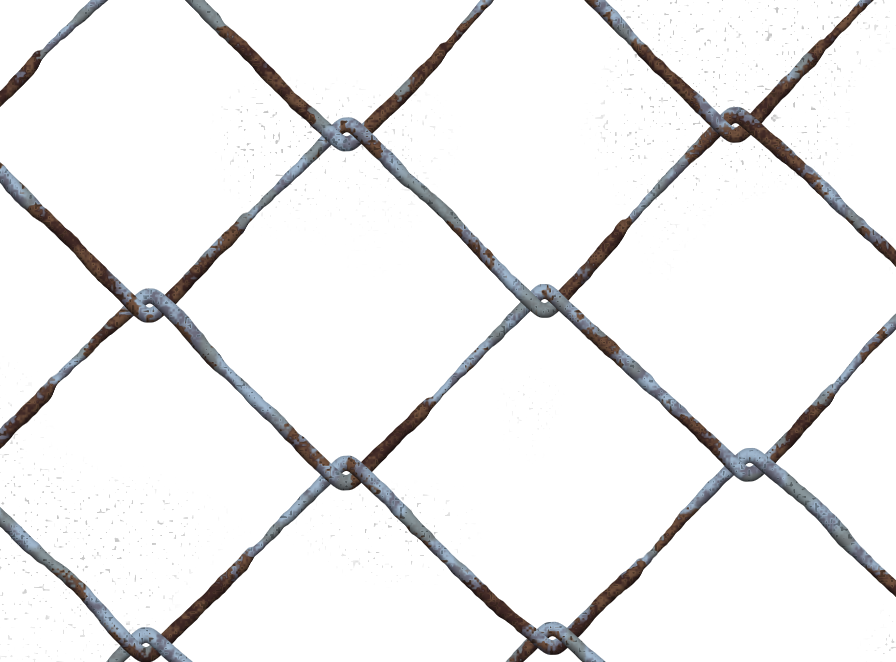
A Shadertoy shader for this pattern:

```glsl
// Weathered chain-link fence on white: rows of rounded zigzag wire hook together
// at staggered knots. Falling strands pass over rising ones; hashed noise varies
// the bends, pinched widths, rust and grain of every strand.

const vec2 HALF_CELL = vec2(0.302, 0.257);   // step between staggered knots
const vec2 FIRST_KNOT = vec2(0.525, 0.797);
const float STEEPNESS = 1.017;
const float BEND_RADIUS = 0.011;

float hash(vec2 p) {
    vec3 q = fract(p.xyx * 0.1031);
    q += dot(q, q.yzx + 33.33);
    return fract((q.x + q.y) * q.z);
}

float noise(vec2 p) {
    vec2 i = floor(p), f = fract(p);
    f = f * f * (3.0 - 2.0 * f);
    return mix(mix(hash(i), hash(i + vec2(1, 0)), f.x),
               mix(hash(i + vec2(0, 1)), hash(i + vec2(1, 1)), f.x), f.y);
}

// Height and slope of a zigzag with hyperbolic bends
vec2 zigzag(float x) {
    float w = HALF_CELL.x;
    float side = mod(x + 0.5 * w, 2.0 * w) < w ? 1.0 : -1.0;
    float u = mod(x + 0.5 * w, w) - 0.5 * w;
    float reach = length(vec2(STEEPNESS * 0.5 * w, BEND_RADIUS));
    float h = length(vec2(STEEPNESS * u, BEND_RADIUS));
    return side * vec2(h - reach, STEEPNESS * STEEPNESS * u / h);
}

// Half width along a strand: full at the knots, pinched where it twists
float strandWidth(float t, float pinchStart, bool rising, vec2 p) {
    float middle = smoothstep(0.06, 0.22, t) * smoothstep(0.97, 0.8, t);
    float pinch = smoothstep(pinchStart, pinchStart + 0.04, t)
                * (1.0 - smoothstep(pinchStart + 0.05, 0.92, t));
    float ragged = noise(p * 48.0) - 0.5 + 0.5 * (noise(p * 120.0) - 0.5);
    float base = 0.0114 - middle * (rising ? 0.0012 : 0.0004);
    return base * (1.0 - (rising ? 0.42 : 0.16) * pinch) + 0.0027 * ragged * middle;
}

// Blue-grey zinc broken by brown rust; across runs from -1 (below) to 1 (above)
vec3 wireColor(vec2 p, float across, float rustBias) {
    float patches = noise(p * 13.0);
    float mottle = noise(p * 75.0);
    float grain = noise(p * 260.0);
    float light = 1.12 - 0.42 * (across - 0.3) * (across - 0.3);
    vec3 zinc = mix(vec3(0.38, 0.38, 0.44), vec3(0.56, 0.64, 0.72),
                    smoothstep(0.2, 0.65, 0.6 * mottle + 0.4 * grain + 0.15 * across));
    zinc = mix(zinc, vec3(0.44, 0.47, 0.46), 0.7 * smoothstep(0.5, 0.75, noise(p * 28.0)));
    vec3 rust = mix(vec3(0.22, 0.14, 0.13), vec3(0.40, 0.29, 0.22),
                    smoothstep(0.3, 0.75, 0.5 * mottle + 0.5 * grain));
    float wear = patches + rustBias + 0.45 * (mottle - 0.5) + 0.3 * (grain - 0.5)
               - 0.12 * across;
    vec3 color = mix(zinc, rust, smoothstep(0.54, 0.74, wear));
    color *= 1.0 - 0.35 * smoothstep(0.72, 0.9, grain);
    return color * light;
}

// Colour and coverage of one row; only its rising or falling strands
vec4 wireRow(vec2 p, float row, bool wantRising, float pixel) {
    float x = p.x - mod(row, 2.0) * HALF_CELL.x;
    float strand = floor(x / HALF_CELL.x);
    bool rising = mod(strand, 2.0) < 0.5;
    if (rising != wantRising) return vec4(0.0);

    float t = fract(x / HALF_CELL.x);
    float seed = hash(vec2(strand, row) + 7.0);
    vec2 curve = zigzag(x);
    float offset = (p.y - (row + 0.5) * HALF_CELL.y - curve.x) / length(vec2(1.0, curve.y));
    float pinchStart = 0.25 + 0.3 * seed;
    vec2 surface = p + row * vec2(3.7, 5.3);
    float width = strandWidth(t, pinchStart, rising, surface);

    // Rust gathers low on each strand
    float rustZone = rising
        ? smoothstep(0.02, 0.12, t) * (1.0 - smoothstep(pinchStart, pinchStart + 0.08, t))
        : smoothstep(0.4, 0.6, t) * smoothstep(0.95, 0.78, t);
    float rustBias = (rising ? 0.5 : 0.28) * rustZone - 0.08;
    float coverage = clamp(0.5 - (abs(offset) - width) / pixel, 0.0, 1.0);
    return vec4(wireColor(surface, clamp(offset / width, -1.0, 1.0), rustBias), coverage);
}

// Slight sag and bending of the whole mesh
vec2 bendMesh(vec2 p) {
    float right = smoothstep(0.5, 1.1, p.x);
    p -= vec2(-0.04 * (p.y - 0.4) * right, 0.028 * max(p.x - 0.55, 0.0));
    vec2 wobble = vec2(noise(p * 9.0), noise(p * 9.0 + 40.0)) - 0.5;
    return p + 0.009 * wobble;
}

// Faint grey dust, clustered by a broad noise
float dust(vec2 p) {
    float cluster = smoothstep(0.62, 0.9, noise(p * 5.0 + 11.0));
    return 0.22 * cluster * smoothstep(0.83, 0.95, noise(p * 230.0));
}

void mainImage(out vec4 fragColor, in vec2 fragCoord) {
    float pixel = 1.0 / iResolution.y;
    vec2 uv = fragCoord * pixel;
    vec2 p = bendMesh(uv) - FIRST_KNOT;
    float nearestRow = floor(p.y / HALF_CELL.y);
    vec3 color = vec3(1.0 - dust(uv));

    // Rising strands first, falling strands over them
    for (int layer = 0; layer < 2; layer++) {
        for (int i = -1; i <= 1; i++) {
            vec4 wire = wireRow(p, nearestRow + float(i), layer == 0, pixel);
            color = mix(color, wire.rgb, wire.a);
        }
    }
    fragColor = vec4(color, 1.0);
}
```
